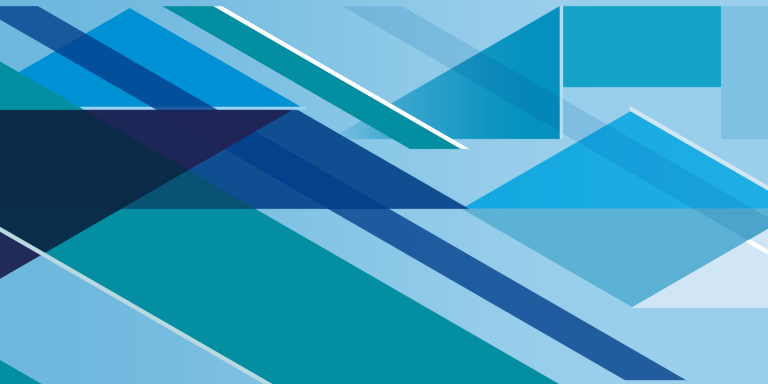
Reproduce this background procedurally as a WebGL 1 fragment shader.

```glsl
precision highp float;
// Flat geometric background: translucent triangles, slanted bands and pale
// rules over a soft blue gradient. Each shape is a product of half-planes
// measured along x, y and two families of 30-degree diagonals.

uniform vec2 u_resolution;

#define SLOPE 0.577
#define FRAME_TOP 0.984
#define RULE_WIDTH 0.0065
#define SKY_LEFT vec3(0.43, 0.72, 0.87)
#define SKY_RIGHT vec3(0.60, 0.81, 0.92)
#define TEAL vec3(0.01, 0.56, 0.63)
#define AZURE vec3(0.00, 0.57, 0.83)
#define CYAN vec3(0.08, 0.66, 0.88)
#define ROYAL vec3(0.06, 0.31, 0.57)
#define NAVY vec3(0.04, 0.16, 0.27)
#define PURPLE vec3(0.12, 0.14, 0.33)
#define PALE vec3(0.82, 0.90, 0.96)

float pixelSize;

// Smooth half-plane: 1 where value exceeds edge.
float above(float value, float edge) {
  return smoothstep(-pixelSize, pixelSize, value - edge);
}

float between(float value, float low, float high) {
  return above(value, low) * above(high, value);
}

float rule(float value, float center) {
  return between(value, center - RULE_WIDTH, center + RULE_WIDTH);
}

void paint(inout vec3 color, vec3 ink, float mask) {
  color = mix(color, ink, mask);
}

void main() {
  vec2 p = gl_FragCoord.xy / u_resolution.y;
  pixelSize = 0.8 / u_resolution.y;
  float fall = p.y + SLOPE * p.x;  // constant along descending diagonals
  float rise = p.y - SLOPE * p.x;  // constant along ascending diagonals
  float framed = above(FRAME_TOP, p.y);

  // Sky gradient
  vec3 color = mix(SKY_LEFT, SKY_RIGHT, smoothstep(0.0, 1.6, p.x));

  // Upper right blocks and the fading triangle beside them
  float upperTriangle = between(p.y, 0.638, FRAME_TOP)
    * above(0.143, rise) * above(1.458, p.x);
  vec3 upperInk = mix(vec3(0.28, 0.67, 0.82), vec3(0.02, 0.57, 0.75),
    smoothstep(0.9, 1.4, p.x));
  paint(color, upperInk, upperTriangle * smoothstep(0.8, 1.05, p.x));
  paint(color, vec3(0.08, 0.64, 0.78),
    between(p.x, 1.466, 1.878) * between(p.y, 0.773, FRAME_TOP));
  paint(color, vec3(0.49, 0.76, 0.88),
    above(p.x, 1.878) * between(p.y, 0.638, FRAME_TOP));

  // Right diamond: cyan upper half, muted lower half, pale wedge
  float cyanHalf = above(p.y, 0.456) * above(1.662, fall) * above(-0.237, rise);
  paint(color, mix(CYAN, vec3(0.13, 0.69, 0.90), p.x - 1.2), cyanHalf);
  float mutedHalf = above(0.456, p.y) * above(fall, 1.150) * above(rise, -0.75);
  paint(color, vec3(0.36, 0.70, 0.83), mutedHalf);
  float wedge = above(p.y, 0.198) * above(-0.75, rise);
  paint(color, PALE, wedge);

  // Faint shadow band crossing the right side
  float shadow = between(fall, 1.498, 1.588) * framed * (1.0 - wedge);
  color *= mix(vec3(1.0), vec3(0.84, 0.92, 0.96), shadow);
  paint(color, vec3(1.0), rule(fall, 1.497) * wedge);
  paint(color, PALE, rule(fall, 1.664) * above(p.x, 1.64));

  // Azure triangle at upper left with a pale base
  float azureTriangle = above(p.y, 0.719) * above(1.174, fall)
    * above(0.784, rise);
  paint(color, AZURE, azureTriangle);
  paint(color, vec3(0.62, 0.82, 0.93),
    between(p.y, 0.715, 0.722) * between(p.x, 0.21, 0.795));

  // Wide teal band and lower left corner
  float tealBand = between(fall, 0.403, 0.840);
  paint(color, TEAL, tealBand);
  paint(color, TEAL, above(0.0625, fall));

  // Royal slab, deepened where it crosses teal
  float slab = between(p.y, 0.456, 0.7135) * above(1.161, fall);
  paint(color, mix(ROYAL, vec3(0.03, 0.32, 0.45), tealBand), slab);

  // Long translucent blue band
  float longBand = between(fall, 0.949, 1.041) * between(p.y, 0.010, FRAME_TOP);
  paint(color, vec3(0.01, 0.25, 0.55), longBand * mix(0.8, 0.92, slab));

  // Dark triangle on the left
  float darkTriangle = above(0.7135, p.y) * above(rise, 0.274);
  paint(color, mix(PURPLE, NAVY, tealBand), darkTriangle * 0.96);

  // Pale rule along the lower edge of the teal band
  paint(color, vec3(0.73, 0.85, 0.87), rule(fall, 0.403));

  // Short teal band with a white upper edge
  float shortSpan = between(p.y, 0.612, FRAME_TOP);
  paint(color, TEAL, between(fall, 1.228, 1.311) * shortSpan);
  paint(color, vec3(1.0), rule(fall, 1.311) * shortSpan);

  // Thin divider between the upper triangle and block
  paint(color, vec3(0.70, 0.87, 0.94),
    between(p.x, 1.458, 1.466) * between(p.y, 0.638, FRAME_TOP));

  gl_FragColor = vec4(color, 1.0);
}
```
